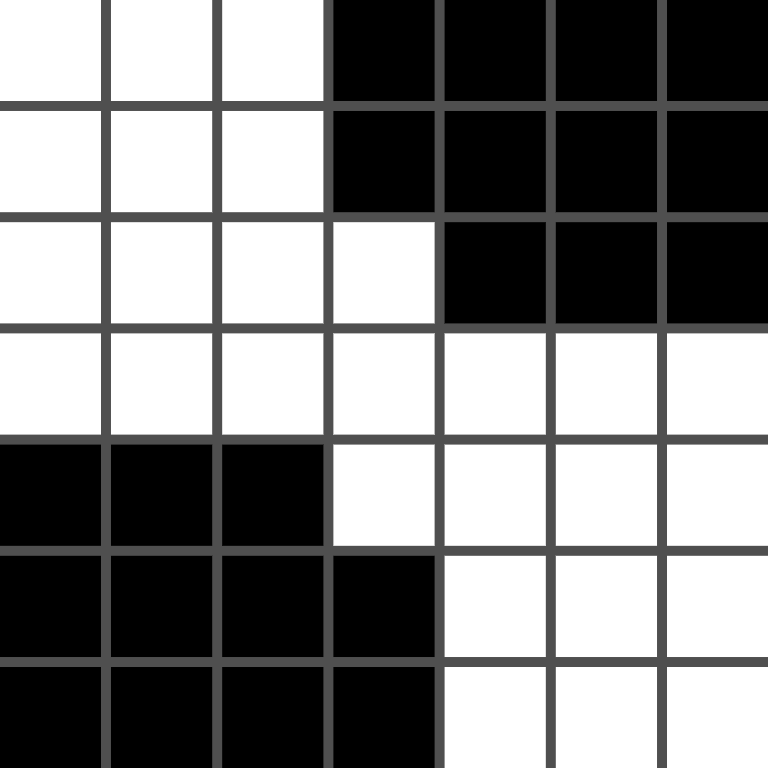
A Shadertoy shader for this pattern:

```glsl
// Seven by seven grid of black and white tiles with half-turn symmetry and grey joints.

const float PITCH = 0.1448;       // tile spacing, in canvas units
const float LINE_WIDTH = 0.0130;  // joint thickness, in canvas units
const vec3 WHITE = vec3(1.0);
const vec3 BLACK = vec3(0.0);
const vec3 GREY = vec3(0.31);

// Two stepped blocks, each the other turned by half around the centre tile.
bool isDarkTile(vec2 tile) {
    float side = tile.x * sign(tile.y);
    float height = abs(tile.y);
    return height > 0.5 && side > -0.5 && side + height > 1.5;
}

// Coverage of the joints, smoothed over one pixel.
float jointMask(vec2 grid, float pixel) {
    vec2 toJoint = (0.5 - abs(fract(grid) - 0.5)) * PITCH;
    float edge = min(toJoint.x, toJoint.y) - 0.5 * LINE_WIDTH;
    return clamp(0.5 - edge / pixel, 0.0, 1.0);
}

void mainImage(out vec4 fragColor, in vec2 fragCoord) {
    // Centred canvas coordinates, with whole numbers of grid at the joints
    float size = min(iResolution.x, iResolution.y);
    vec2 p = (fragCoord - 0.5 * iResolution.xy) / size;
    vec2 grid = p / PITCH + 0.5;

    // Tiles, then joints on top
    vec3 color = isDarkTile(floor(grid)) ? BLACK : WHITE;
    color = mix(color, GREY, jointMask(grid, 1.0 / size));
    fragColor = vec4(color, 1.0);
}
```
